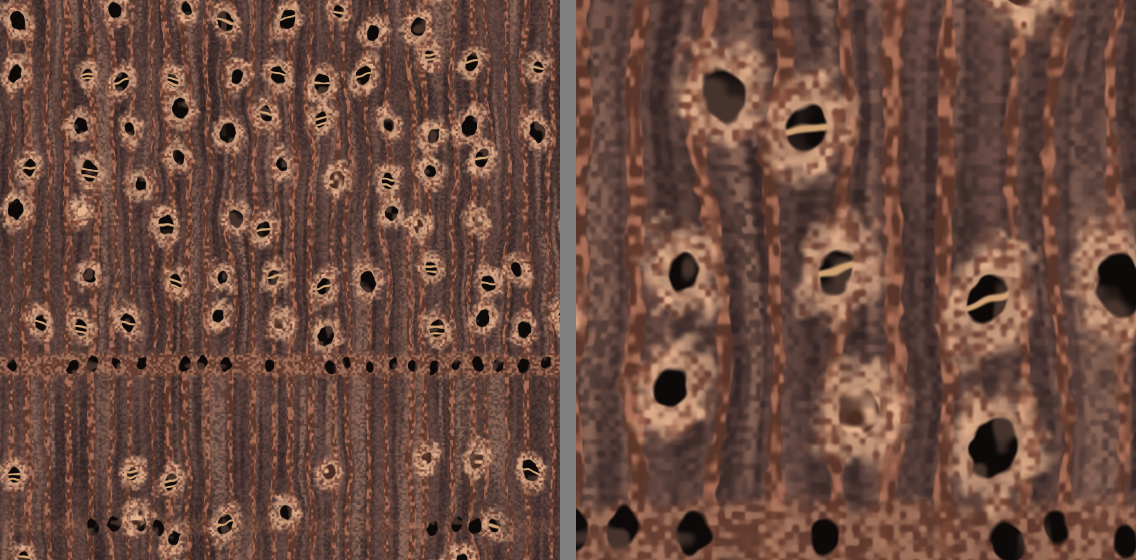
Left, the full canvas; right, a detail of the centre.
Give the GLSL for this texture, as a three.js fragment shader.

```glsl
varying vec2 vUv;

#define GRID 0.09
#define GRID_BASE 0.38
#define RAY_COUNT 28.0
#define BAND_Y 0.348
#define ROW_Y 0.06
#define EDGE 0.0014
#define DARK vec3(0.225, 0.16, 0.155)
#define FIBRE vec3(0.385, 0.275, 0.25)
#define RAY vec3(0.50, 0.29, 0.22)
#define TAN vec3(0.53, 0.39, 0.33)
#define CREAM vec3(0.90, 0.70, 0.56)
#define HOLE vec3(0.05, 0.035, 0.035)

float hash(vec2 p) {
  vec3 q = fract(vec3(p.xyx) * 0.1031);
  q += dot(q, q.yzx + 33.33);
  return fract((q.x + q.y) * q.z);
}

float noise(vec2 p) {
  vec2 i = floor(p), f = fract(p);
  f = f * f * (3.0 - 2.0 * f);
  return mix(mix(hash(i), hash(i + vec2(1, 0)), f.x),
             mix(hash(i + vec2(0, 1)), hash(i + vec2(1, 1)), f.x), f.y);
}

// Pores are vec3(centre, radius); radius 0 means none
vec3 gridPore(vec2 cell) {
  float density = cell.y >= 0.0 ? 0.84 : (cell.y < -2.5 ? 0.4 : 0.0);
  vec2 jitter = vec2(hash(cell + 11.3), hash(cell + 47.9)) - 0.5;
  vec2 centre = (cell + 0.5 + 0.62 * jitter) * GRID + vec2(0.0, GRID_BASE);
  float radius = mix(0.0085, 0.0148, hash(cell + 83.1));
  return vec3(centre, radius * step(hash(cell + 5.7), density));
}

vec3 rowPore(float i, float y) {
  vec2 id = vec2(i, y * 100.0);
  float present = y == BAND_Y ? step(hash(id), 0.72)
                              : step(hash(vec2(floor(i / 4.0), 9.0)), 0.4);
  vec2 centre = vec2((i + 0.3 + 0.4 * hash(id + 3.1)) * 0.038, y + 0.01 * (hash(id + 7.7) - 0.5));
  return vec3(centre, present * mix(0.007, 0.0115, hash(id + 13.0)));
}

// Sheared ellipse space, where the pore is the unit circle
vec2 poreSpace(vec2 p, vec3 pore) {
  vec2 q = (p - pore.xy) / pore.z;
  q.y += (hash(pore.xy * 917.0) - 0.5) * 0.8 * q.x;
  return q * vec2(1.0, 0.8);
}

// Dark opening, pale rim, cross walls and occasional filling
vec3 paintPore(vec3 col, vec2 p, vec3 pore, float walled) {
  if (pore.z <= 0.0) return col;
  vec2 q = poreSpace(p, pore);
  float kind = hash(pore.xy * 531.0 + 2.0);
  float d = (length(q) - 1.0) * pore.z + 0.004 * (noise(p * 130.0) - 0.5);
  float rim = smoothstep(0.004, 0.001, abs(d - 0.002));
  col = mix(col, CREAM * 0.85, rim * walled * 0.8 * noise(p * 210.0 + 4.0));
  vec3 filling = mix(RAY * 0.6, CREAM, smoothstep(0.3, 0.8, noise(p * 120.0)));
  vec3 inside = mix(HOLE, filling, walled * step(kind, 0.14));
  float shade = smoothstep(0.55, 0.85, noise(p * 75.0 + 30.0));
  inside = mix(inside, TAN * 0.8, 0.6 * shade);
  float gap = 0.38 * step(0.88, kind);
  float bend = 0.3 * (noise(p * 90.0 + 12.0) - 0.5);
  float wall = abs(abs(q.y + 0.8 * (kind - 0.7) + bend) - gap) * pore.z;
  inside = mix(inside, vec3(0.82, 0.64, 0.45),
               walled * step(0.48, kind) * smoothstep(0.0013 + EDGE, 0.0006, wall));
  return mix(col, inside, smoothstep(EDGE, -EDGE, d));
}

void main() {
  vec2 p = vUv;
  vec2 cell = floor((p - vec2(0.0, GRID_BASE)) / GRID);
  float fuzz = (noise(p * 150.0) - 0.5) * 0.011 + (noise(p * 50.0) - 0.5) * 0.010;

  // Halos, and the bending of the grain around pores
  float halo = 0.0, push = 0.0;
  for (int j = -1; j <= 1; j++) for (int i = -1; i <= 1; i++) {
    vec3 pore = gridPore(cell + vec2(i, j));
    if (pore.z <= 0.0) continue;
    vec2 away = p - pore.xy;
    float d = (length(poreSpace(p, pore)) - 1.0) * pore.z;
    halo = max(halo, smoothstep(0.021, 0.007, d + fuzz));
    push += 0.45 * away.x * exp(-dot(away, away) / 0.0018);
  }
  float upper = smoothstep(0.3, 0.5, p.y);
  float x = p.x - push + mix(0.003, 0.012, upper) * (noise(p * vec2(5.0, 7.0)) - 0.5);

  // Fibres: fine cells, pale vertical streaks and slow shading
  float cells = smoothstep(0.15, 0.85, noise(vec2(x * 240.0, p.y * 270.0)));
  float lines = smoothstep(0.15, 0.85, noise(vec2(x * 150.0, p.y * 5.0)));
  float streak = smoothstep(0.55, 0.9, noise(vec2(x * 85.0 + 40.0, p.y * 4.0)));
  float slow = noise(vec2(x * 22.0, p.y * 6.0) + 70.0) - 0.5;
  vec3 col = mix(DARK, FIBRE, 0.5 * cells + 0.6 * lines + 0.5 * slow);
  col = mix(col, TAN * 1.05, streak * (0.35 + 0.55 * cells));

  // Rays: speckled red-brown ribbons
  float speck = noise(vec2(x * 230.0, p.y * 170.0) + 17.0);
  float ribbon = 0.0;
  float slot = floor(x * RAY_COUNT);
  for (int i = -1; i <= 1; i++) {
    float id = slot + float(i);
    float centre = (id + 0.5 + 0.5 * (hash(vec2(id, 3.0)) - 0.5)) / RAY_COUNT;
    float halfWidth = mix(0.003, 0.0066, hash(vec2(id, 8.0)));
    float d = abs(x - centre) - halfWidth + 0.005 * (noise(p * vec2(170.0, 110.0)) - 0.5);
    ribbon = max(ribbon, smoothstep(EDGE, -EDGE, d));
  }
  vec3 rayColour = mix(RAY * 0.72, vec3(0.70, 0.45, 0.35), smoothstep(0.25, 0.95, speck));
  col = mix(col, rayColour, ribbon * 0.92);

  // Growth band and the pale tissue around pores
  float band = smoothstep(0.026, 0.013, abs(p.y - BAND_Y) + fuzz * 0.8);
  band = max(band, 0.35 * smoothstep(0.018, 0.008, abs(p.y - ROW_Y) + fuzz));
  float grain = noise(p * 250.0 + 9.0);
  vec3 tissue = mix(RAY * 0.8, vec3(0.68, 0.48, 0.38), smoothstep(0.2, 0.85, grain));
  col = mix(col, tissue, band * 0.8);
  tissue = mix(RAY, CREAM, smoothstep(0.05, 0.8, grain));
  col = mix(col, tissue, halo * (0.62 + 0.38 * noise(p * 90.0 + 61.0)));

  // Openings
  for (int i = -1; i <= 1; i++) {
    float id = floor(p.x / 0.038) + float(i);
    col = paintPore(col, p, rowPore(id, BAND_Y), 0.0);
    col = paintPore(col, p, rowPore(id, ROW_Y), 0.0);
    for (int j = -1; j <= 1; j++)
      col = paintPore(col, p, gridPore(cell + vec2(i, j)), 1.0);
  }
  gl_FragColor = vec4(col, 1.0);
}
```
